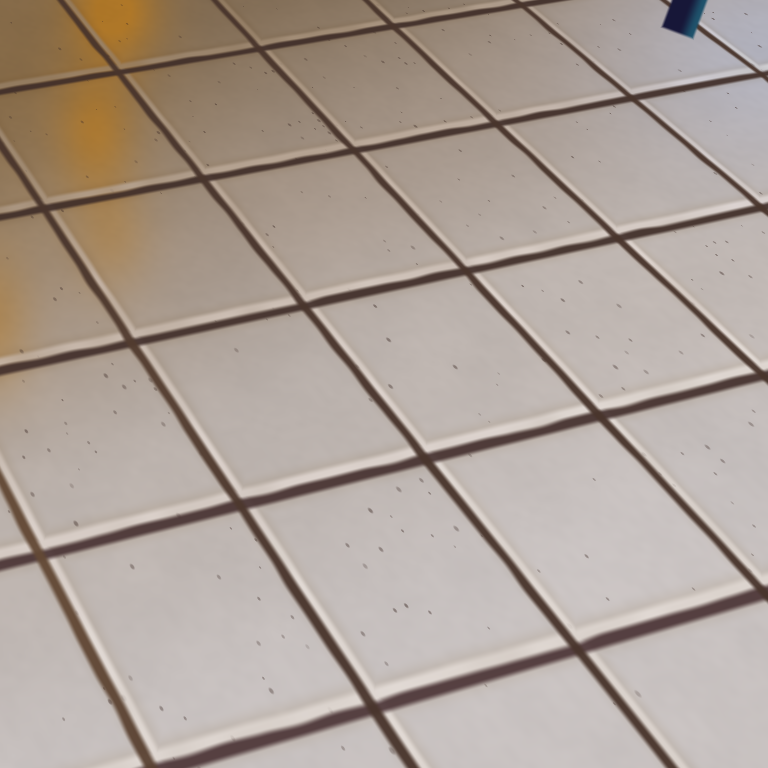
Reproduce this texture procedurally as a WebGL 1 fragment shader.

```glsl
precision highp float;
// Worn beige floor tiles in perspective, with bevelled joints, specks and amber reflections.
uniform vec2 u_resolution;

const vec3 BROWN = vec3(0.49, 0.41, 0.32);
const vec3 TAUPE = vec3(0.64, 0.58, 0.53);
const vec3 STONE = vec3(0.74, 0.705, 0.685);
const vec3 PALE = vec3(0.785, 0.76, 0.755);
const vec3 COOL = vec3(0.70, 0.71, 0.77);
const vec3 AMBER = vec3(0.74, 0.48, 0.10);
const vec3 GROUT = vec3(0.25, 0.18, 0.16);
const vec3 RUST = vec3(0.42, 0.31, 0.22);
const vec3 NAVY = vec3(0.09, 0.09, 0.22);
const vec3 TEAL = vec3(0.12, 0.32, 0.42);

float hash(vec2 p) {
  p = fract(p * vec2(0.1031, 0.1137) + 0.37);
  p += dot(p, p.yx + 33.33);
  return fract((p.x + p.y) * p.x * 7.31);
}

float noise(vec2 p) {
  vec2 i = floor(p), f = fract(p);
  f = f * f * (3.0 - 2.0 * f);
  return mix(mix(hash(i), hash(i + vec2(1, 0)), f.x),
             mix(hash(i + vec2(0, 1)), hash(i + vec2(1, 1)), f.x), f.y);
}

// Canvas point (y down) to floor coordinates, one unit per tile.
vec2 floorPoint(vec2 q) {
  const vec2 origin = vec2(0.3958, 0.3984);
  vec2 across = vec2(0.2292, -0.0344) - 0.0307 * q;
  vec2 along = vec2(0.1065, 0.1431) + 0.0948 * q;
  vec2 d = q - origin;
  float det = across.x * along.y - along.x * across.y;
  return vec2(d.x * along.y - along.x * d.y, across.x * d.y - d.x * across.y) / det;
}

// Soft stripe around zero.
float stripe(float x, float halfWidth, float soft) {
  return 1.0 - smoothstep(halfWidth - soft, halfWidth + soft, abs(x));
}

float glow(vec2 q, vec2 center, vec2 size) {
  vec2 d = (q - center) / size;
  return exp(-dot(d, d));
}

// Ambient light over the floor, dim at the upper left.
vec3 floorTone(vec2 q) {
  float t = q.y + 0.45 * q.x;
  vec3 c = mix(BROWN, TAUPE, smoothstep(0.08, 0.46, t));
  c = mix(c, STONE, smoothstep(0.38, 0.72, t));
  c = mix(c, PALE, smoothstep(0.7, 1.1, t));
  return mix(c, COOL, 0.85 * glow(q, vec2(1.02, 0.06), vec2(0.24, 0.16)));
}

float amberLight(vec2 q) {
  float a = glow(q, vec2(0.15, 0.01), vec2(0.055, 0.07));
  a += 0.7 * glow(q, vec2(0.125, 0.17), vec2(0.05, 0.08));
  a += 0.35 * glow(q, vec2(0.145, 0.31), vec2(0.05, 0.07));
  a += 0.5 * glow(q, vec2(-0.01, 0.42), vec2(0.05, 0.09));
  return min(a + 0.22 * glow(q, vec2(0.03, 0.1), vec2(0.2, 0.3)), 1.0);
}

// Small elongated pits, one candidate per cell.
float specks(vec2 g, float cells, float density) {
  vec2 p = g * cells, id = floor(p);
  float present = step(1.0 - density, hash(id + 71.0));
  vec2 offset = 0.3 + 0.4 * vec2(hash(id + 13.0), hash(id + 47.0));
  float size = mix(0.08, 0.19, hash(id + 29.0));
  float d = length((fract(p) - offset) * vec2(1.2, 0.75));
  return present * (1.0 - smoothstep(size * 0.4, size * 1.3, d));
}

vec3 tileSurface(vec3 tone, vec2 g) {
  vec2 id = floor(g);
  float mottle = noise(g * 5.0 + 40.0) * 0.6 + noise(g * 24.0 + 90.0) * 0.4;
  tone *= 0.985 + 0.03 * hash(id + 20.0) + 0.04 * (mottle - 0.5);
  float density = mix(0.03, 0.1, hash(id + 55.0));
  float pits = specks(g, 15.0, density) * mix(0.15, 0.5, noise(g * 9.0 + 60.0));
  return mix(tone, GROUT, pits);
}

// Dark recess with a bright bevel on one side of each joint.
vec3 joints(vec3 c, vec3 tone, vec2 g, vec2 q) {
  vec2 wobble = vec2(noise(g * 7.0 + 30.0), noise(g * 6.0 + 80.0)) - 0.5;
  vec2 d = fract(g + 0.5) - 0.5 + 0.008 * wobble;
  vec3 bevel = min(tone * 1.13 + 0.04, vec3(0.89, 0.86, 0.84));
  float dirt = max(stripe(d.x - 0.03, 0.05, 0.05), stripe(d.y + 0.03, 0.07, 0.05));
  c = mix(c, c * vec3(0.95, 0.93, 0.89), dirt);
  float rim = max(stripe(d.x - 0.043, 0.019, 0.016), stripe(d.y + 0.052, 0.026, 0.018));
  c = mix(c, bevel, rim * (0.8 + 0.35 * wobble.x));
  float warm = (1.0 - smoothstep(0.05, 0.4, q.x)) * smoothstep(0.3, 0.6, q.y);
  vec3 columnDark = mix(GROUT, RUST, 0.2 + 0.6 * warm);
  vec3 rowDark = GROUT + vec3(0.05, 0.03, 0.06) * smoothstep(0.3, 0.9, q.y);
  c = mix(c, rowDark, 0.92 * stripe(d.y, 0.025 + 0.007 * wobble.y, 0.015));
  return mix(c, columnDark, 0.95 * stripe(d.x, 0.023 + 0.006 * wobble.x, 0.015));
}

// Short slanted furniture leg: x is the shade position, y the coverage.
vec2 leg(vec2 q) {
  vec2 axis = normalize(vec2(-0.35, 0.94)), d = q - vec2(0.898, 0.0);
  vec2 local = vec2(dot(d, vec2(axis.y, -axis.x)), dot(d, axis));
  vec2 e = abs(local) - vec2(0.021, 0.045);
  return vec2(local.x / 0.021, 1.0 - smoothstep(-0.002, 0.003, max(e.x, e.y)));
}

void main() {
  vec2 q = gl_FragCoord.xy / u_resolution;
  q.y = 1.0 - q.y;
  vec2 g = floorPoint(q);
  vec3 tone = floorTone(q);
  vec3 lit = mix(tone, AMBER, 0.75 * amberLight(q));
  vec3 color = joints(tileSurface(lit, g), tone, g, q);
  vec2 post = leg(q);
  color = mix(color, mix(NAVY, TEAL, smoothstep(0.0, 0.9, post.x)), post.y);
  gl_FragColor = vec4(color, 1.0);
}
```
